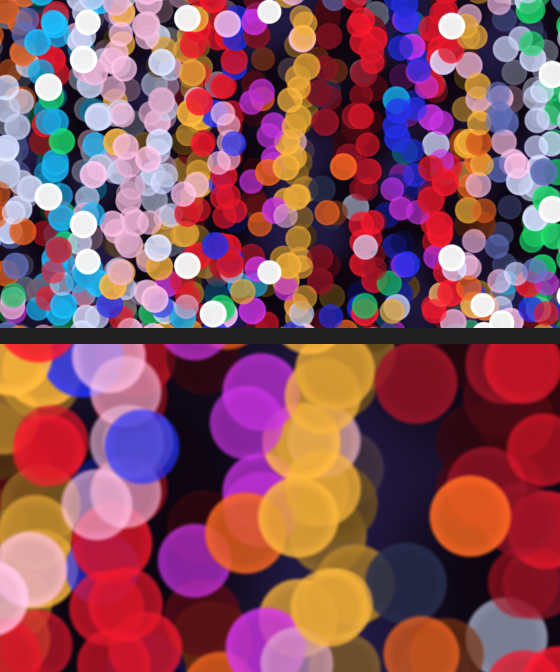
Top, the full canvas; bottom, a detail of the centre.
Write a Shadertoy shader that draws this background.

```glsl
const vec3 lights[11] = vec3[11](
    vec3(.82, .85, .98), vec3(.93, .09, .17), vec3(.93, .67, .22), vec3(.80, .20, .90),
    vec3(.14, .18, .92), vec3(.10, .72, .97), vec3(.10, .82, .40), vec3(.95, .72, .86),
    vec3(.92, .38, .12), vec3(.38, .44, .74), vec3(.55, .07, .14));

// Common, occasional and rare light of each hanging strand
const ivec3 strandLights[16] = ivec3[16](
    ivec3(0, 9, 8), ivec3(5, 1, 6), ivec3(0, 5, 7), ivec3(7, 0, 2),
    ivec3(0, 7, 2), ivec3(2, 1, 7), ivec3(1, 7, 4), ivec3(3, 10, 8),
    ivec3(2, 2, 7), ivec3(10, 9, 8), ivec3(1, 10, 0), ivec3(4, 3, 5),
    ivec3(1, 3, 0), ivec3(2, 8, 7), ivec3(9, 7, 0), ivec3(0, 6, 9));

const float strandDensity[16] = float[16](
    .75, .8, .8, .85, .85, .75, .75, .45, .8, .5, .65, .7, .7, .75, .5, .75);

vec3 hash33(vec3 p) {
    p = fract(p * vec3(.1031, .1030, .0973));
    p += dot(p, p.yxz + 33.33);
    return fract((p.xxy + p.yxx) * p.zyx);
}

vec2 gradientAt(vec2 cell) {
    float angle = 6.2832 * hash33(vec3(cell, 7.)).x;
    return vec2(cos(angle), sin(angle));
}

float gradientNoise(vec2 p) {
    vec2 i = floor(p), f = p - i;
    vec2 u = f * f * f * (f * (f * 6. - 15.) + 10.);
    vec2 e = vec2(1, 0);
    return mix(
        mix(dot(gradientAt(i), f), dot(gradientAt(i + e), f - e), u.x),
        mix(dot(gradientAt(i + e.yx), f - e.yx), dot(gradientAt(i + 1.), f - 1.), u.x), u.y);
}

// Blends one layer of out-of-focus discs over the scene
vec3 addDiscs(vec3 scene, vec2 p, int layer) {
    vec2 cellSize = vec2(.1067, .075);
    float axis = .567;
    vec2 home = floor(vec2(p.x / cellSize.x, (p.y - axis) / cellSize.y + .5));
    bool mirrored = (layer & 1) == 1;
    bool sparkle = layer == 5;

    for (int j = -1; j <= 1; j++)
    for (int i = -1; i <= 1; i++) {
        vec2 cell = home + vec2(i, j);
        float row = mirrored ? abs(cell.y) : cell.y;
        vec3 seed = vec3(cell.x + 20., row + 40., float(layer) * 17. + 3.);
        vec3 place = hash33(seed), look = hash33(seed + 91.7);
        int strand = clamp(int(cell.x), 0, 15);
        if (place.z > (sparkle ? .075 : strandDensity[strand])) continue;

        // Each strand sways gently along its length
        float sway = .05 * gradientNoise(vec2(cell.x * 3.7, row * .31 + .5));
        float flip = mirrored ? sign(cell.y) : 1.;
        vec2 center = vec2((cell.x + .5 + .65 * (place.x - .5)) * cellSize.x + sway,
                           axis + (cell.y + flip * .8 * (place.y - .5)) * cellSize.y);

        ivec3 choice = strandLights[strand];
        int kind = look.x < .52 ? choice.x : look.x < .82 ? choice.y : choice.z;
        if (center.y < .14 && look.y < .6) kind = int(look.x * 8.);

        vec3 tint = sparkle ? vec3(1) : lights[kind] * mix(.9, 1.08, look.y);
        if (layer < 2) tint *= mix(.3, .75, look.y);
        float radius = mix(.036, .042, look.z);
        float dist = length(p - center);
        float cover = 1. - smoothstep(radius - .003, radius + .003, dist);
        tint *= .95 + .1 * smoothstep(.65, .95, dist / radius);
        scene = mix(scene, tint, cover * (sparkle ? .98 : mix(.62, .88, look.z)));
    }
    return scene;
}

void mainImage(out vec4 fragColor, in vec2 fragCoord) {
    // Fixed strand count across the width
    vec2 p = fragCoord / iResolution.y;

    // Dim night glow
    float glow = gradientNoise(p * 5.);
    vec3 color = mix(vec3(.05, .02, .06), vec3(.13, .10, .26), smoothstep(-.3, .5, glow));

    // Dim discs at the back, bright ones ahead, white sparkles last
    for (int layer = 0; layer < 6; layer++) color = addDiscs(color, p, layer);

    fragColor = vec4(clamp(color, 0., 1.), 1);
}
```
